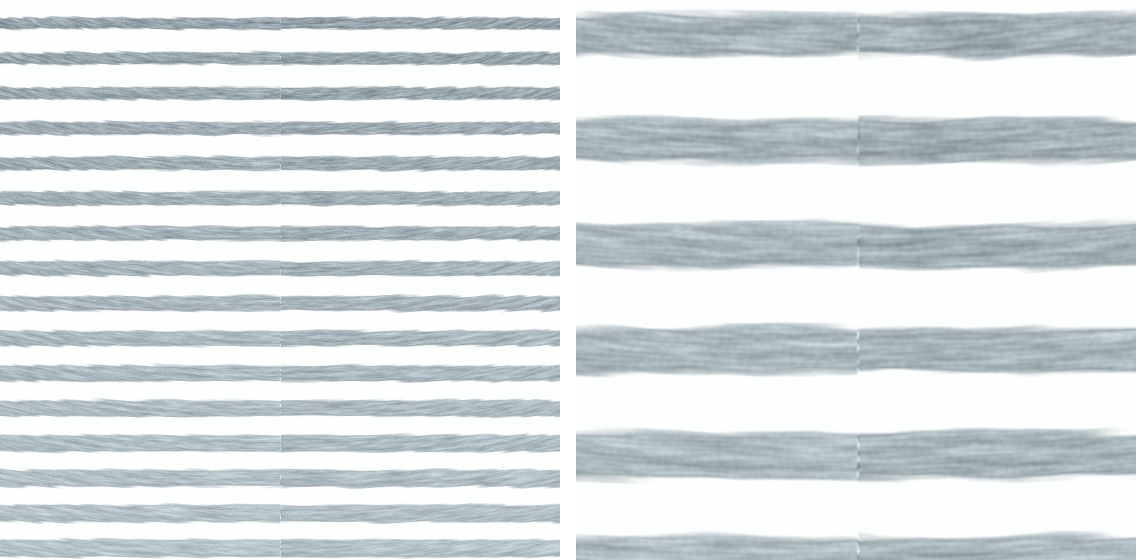
Left, the full canvas; right, a detail of the centre.
This pattern is drawn by a three.js fragment shader. Its source:

```glsl
// Sixteen grey-blue fibrous cords on white, thin and dark at the top, thick and pale below.
// Fibres are gradient noise stretched along arcs around a pivot high above the canvas,
// so they lie flat at the middle seam and slant into a rope twist toward both sides.
varying vec2 vUv;

const float ROWS = 16.0;
const float ROW_CENTER = 0.667;               // cord axis within a row, from its top
const float HALF_TOP = 0.0103;                // half thickness of first and last cord
const float HALF_BOTTOM = 0.0158;
const float EDGE_SOFTNESS = 0.0023;
const float EDGE_FRAY = 0.0046;
const float EDGE_WOBBLE = 0.0016;
const vec2 PIVOT = vec2(0.5, 2.35);           // center of the fibre arcs
const vec2 STRAND_FREQ = vec2(13.0, 165.0);   // along and across the fibres
const vec2 HAIR_FREQ = vec2(38.0, 400.0);
const float GRAIN_FREQ = 260.0;
const float SEAM_X = 0.5013;
const float SEAM_WIDTH = 0.0016;
const vec3 PAPER = vec3(0.992, 1.0, 1.0);
const vec3 CORD_TOP = vec3(0.575, 0.625, 0.65);
const vec3 CORD_BOTTOM = vec3(0.70, 0.75, 0.77);

vec2 hashGradient(vec2 cell) {
  float h = fract(sin(dot(cell, vec2(127.1, 311.7))) * 43758.5);
  float angle = 6.2832 * h;
  return vec2(cos(angle), sin(angle));
}

float gradientNoise(vec2 p) {
  vec2 i = floor(p);
  vec2 f = p - i;
  vec2 u = f * f * f * (f * (f * 6.0 - 15.0) + 10.0);
  float a = dot(hashGradient(i), f);
  float b = dot(hashGradient(i + vec2(1.0, 0.0)), f - vec2(1.0, 0.0));
  float c = dot(hashGradient(i + vec2(0.0, 1.0)), f - vec2(0.0, 1.0));
  float d = dot(hashGradient(i + vec2(1.0, 1.0)), f - vec2(1.0, 1.0));
  return mix(mix(a, b, u.x), mix(c, d, u.x), u.y);
}

// Arc length and radius around the pivot
vec2 arcCoords(vec2 p) {
  vec2 d = p - PIVOT;
  return vec2(atan(d.x, -d.y) * PIVOT.y, length(d));
}

void main() {
  // Row index and signed offset below the cord axis
  float v = (1.0 - vUv.y) * ROWS;
  float row = clamp(floor(v), 0.0, ROWS - 1.0);
  float offset = (v - row - ROW_CENTER) / ROWS;
  float descent = row / (ROWS - 1.0);
  float halfWidth = mix(HALF_TOP, HALF_BOTTOM, descent);

  // Fibres, with a different seed on each side of the seam
  float rightSide = step(SEAM_X, vUv.x);
  vec2 seed = vec2(row * 7.3 + rightSide * 31.7, row * 3.1);
  vec2 arc = arcCoords(vUv);
  float strand = gradientNoise(arc * STRAND_FREQ + seed);
  float hair = gradientNoise(arc * HAIR_FREQ + seed * 1.7);
  float grain = gradientNoise(vUv * GRAIN_FREQ + seed);

  // Frayed outline, wandering slowly along the cord
  float side = sign(offset) * 4.0;
  float wobble = gradientNoise(vec2(vUv.x * 9.0 + seed.x, row * 2.3 + side + 0.4));
  float outline = halfWidth + EDGE_FRAY * (strand + 0.3 * hair) + EDGE_WOBBLE * wobble;
  float cover = 1.0 - smoothstep(-EDGE_SOFTNESS, EDGE_SOFTNESS, abs(offset) - outline);

  // Tone: fibre streaks, darker rims, heavier below the axis
  float across = offset / halfWidth;
  float tone = 0.14 * strand + 0.11 * hair + 0.045 * grain;
  tone *= mix(1.15, 0.8, descent);
  tone += 0.015 - 0.04 * across * across * across * across - 0.018 * across;

  // Seam: paler on the left, darker on the right, with a speckled joint
  float fromSeam = vUv.x - SEAM_X;
  float nearSeam = exp(-abs(fromSeam) * 9.0);
  tone += mix(0.018, -0.022, rightSide) * nearSeam;
  float joint = 1.0 - smoothstep(0.0, SEAM_WIDTH, abs(fromSeam));
  float speckle = gradientNoise(vec2(row * 5.7 + 0.5, vUv.y * 230.0));
  tone += joint * (0.05 + 0.35 * speckle);

  vec3 cord = mix(CORD_TOP, CORD_BOTTOM, pow(descent, 0.8)) + tone;
  gl_FragColor = vec4(mix(PAPER, clamp(cord, 0.0, 1.0), cover), 1.0);
}
```
